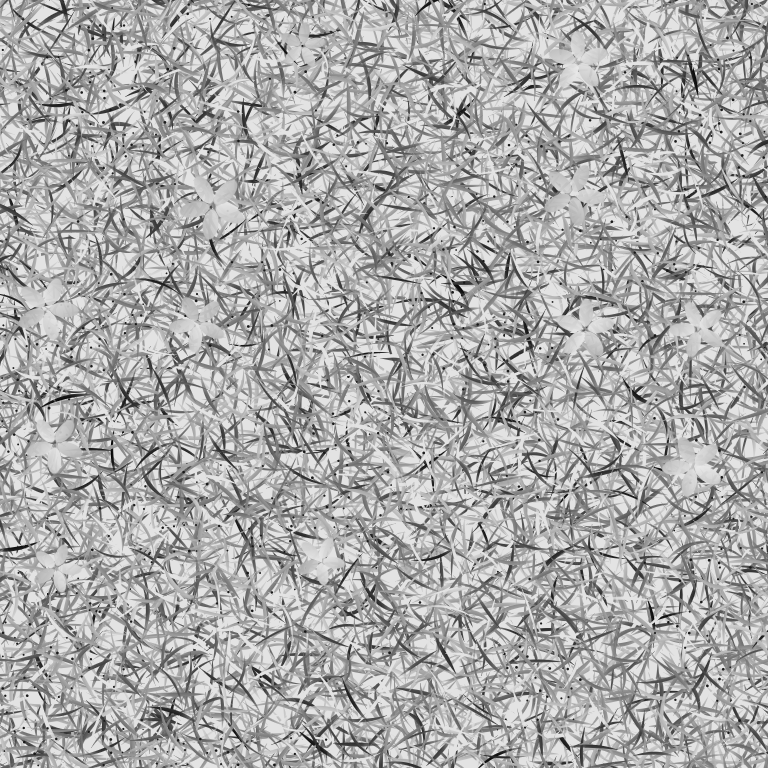
This texture is drawn by a WebGL 2 fragment shader. Its source:

```glsl
#version 300 es
precision highp float;
// Dense scatter of curved grey grass blades with dark seeds and pale blossoms.

uniform vec2 u_resolution;
out vec4 fragColor;

const float TAU = 6.28319;
const float PAPER = 0.89;
const int BLADE_LAYERS = 32;
const float LAYER_TURN = 2.4;
const vec2 BLADE_CELL = vec2(0.08, 0.04);
const float SEED_GRID = 72.0;
const float BLOSSOM_GRID = 6.0;

// Integer hash: four values in 0..1 from a cell, an index and a salt.
vec4 hash4(vec2 cell, int index, int salt) {
    uvec4 v = uvec4(ivec4(ivec2(cell), index, salt));
    v = v * 1664525u + 1013904223u;
    v += v.yzxy * v.wxyz;
    v ^= v >> 16u;
    v += v.yzxy * v.wxyz;
    return vec4(v >> 8u) / 16777216.0;
}

float valueNoise(vec2 p, int salt) {
    vec2 cell = floor(p);
    vec2 f = p - cell;
    f = f * f * (3.0 - 2.0 * f);
    float a = hash4(cell, 0, salt).x;
    float b = hash4(cell + vec2(1, 0), 0, salt).x;
    float c = hash4(cell + vec2(0, 1), 0, salt).x;
    float d = hash4(cell + vec2(1, 1), 0, salt).x;
    return mix(mix(a, b, f.x), mix(c, d, f.x), f.y);
}

vec2 rotate(vec2 p, float angle) {
    float c = cos(angle), s = sin(angle);
    return vec2(c * p.x + s * p.y, c * p.y - s * p.x);
}

float coverage(float dist, float pixel) {
    return clamp(0.5 - dist / pixel, 0.0, 1.0);
}

// Smooth wandering patches in 0..1, different for each layer.
float growthPatch(vec2 p, float phase) {
    return 0.5 + 0.5 * sin(p.x * 27.0 + 2.0 * sin(p.y * 23.0 + phase) + phase * 1.7);
}

// Lays the blades of one layer over the tone, each inside its own cell.
float addBlades(float tone, vec2 uv, int layer, float pixel) {
    float index = float(layer);
    vec2 p = rotate(uv - 0.5, index * LAYER_TURN) / BLADE_CELL + index * vec2(0.37, 0.73);
    p.x += fract(floor(p.y) * 0.618);
    vec2 cell = floor(p);
    vec4 place = hash4(cell, layer, 1);
    vec4 look = hash4(cell, layer, 2);

    // Thin out the growth in open patches.
    vec2 cellCentre = (cell + 0.5) * BLADE_CELL;
    float growth = growthPatch(cellCentre, index);
    if (place.w > 0.45 + growth) return tone;

    // Size, tilt and bend, with the position kept clear of the cell border.
    float halfLength = mix(0.02, 0.038, sqrt(look.w));
    float maxWidth = mix(0.0012, 0.0027, look.y);
    float tilt = (place.z - 0.5) * 0.6;
    float bend = (look.x - 0.5) * 0.018;
    float rise = abs(tilt) * halfLength + 0.7 * abs(bend) + maxWidth;
    vec2 margin = max(0.5 * BLADE_CELL - vec2(halfLength, rise) - 0.001, 0.0);
    vec2 q = (p - cell - 0.5) * BLADE_CELL - (2.0 * place.xy - 1.0) * margin;

    // Bent spine with a width that tapers to both ends.
    float along = q.x / halfLength;
    if (abs(along) > 1.0) return tone;
    float offset = q.y - tilt * q.x - bend * (along * along - 0.33);
    float slope = tilt + 2.0 * bend * along / halfLength;
    float halfWidth = maxWidth * (1.0 - along * along);
    float dist = abs(offset) * inversesqrt(1.0 + slope * slope) - halfWidth;

    // Pale blades cut across the grey ones; roots fade out.
    float shade = sqrt(fract(look.z * 7.0));
    float bladeTone = mix(0.09, 0.77, shade) + 0.12 * (0.5 - growth);
    bladeTone += 0.04 * clamp(offset / maxWidth, -1.0, 1.0);
    if (look.z < 0.15) bladeTone = PAPER;
    float tipward = place.w < 0.4 ? along : -along;
    float opacity = mix(0.35, 1.0, smoothstep(-1.0, 0.0, tipward));
    return mix(tone, bladeTone, opacity * coverage(dist, pixel));
}

float addSeeds(float tone, vec2 p, float pixel) {
    vec2 cell = floor(p);
    vec4 seed = hash4(cell, 0, 5);
    float cluster = smoothstep(0.4, 0.9, valueNoise(p * 0.12, 6));
    if (seed.z > 0.03 + 0.35 * cluster) return tone;
    float dist = length(p - cell - mix(vec2(0.2), vec2(0.8), seed.xy));
    return mix(tone, 0.1, coverage(dist - mix(0.07, 0.13, seed.w), pixel));
}

// Five soft elliptical petals around an open middle.
float addBlossom(float tone, vec2 p, float pixel) {
    vec2 cell = floor(p);
    vec4 flower = hash4(cell, 0, 7);
    if (flower.z > 0.36) return tone;
    float radius = mix(0.18, 0.27, flower.w);
    vec2 q = rotate(p - cell - mix(vec2(0.3), vec2(0.7), flower.xy), flower.w * TAU);
    float sector = TAU / 5.0;
    float petal = floor(atan(q.y, q.x) / sector + 0.5);
    vec2 local = rotate(q, petal * sector) / radius;
    float dist = (length((local - vec2(0.55, 0.0)) / vec2(0.45, 0.23)) - 1.0) * 0.23 * radius;
    float shade = hash4(cell, int(mod(petal, 5.0)), 8).x;
    float petalTone = mix(0.74, 0.87, shade) + 0.1 * (0.5 - local.x) + 0.15 * local.y;
    return mix(tone, petalTone, 0.92 * coverage(dist, pixel));
}

void main() {
    float pixel = 1.0 / min(u_resolution.x, u_resolution.y);
    vec2 uv = gl_FragCoord.xy * pixel;
    float tone = PAPER;
    for (int layer = 0; layer < BLADE_LAYERS; layer++)
        tone = addBlades(tone, uv, layer, pixel);
    tone = addSeeds(tone, uv * SEED_GRID, pixel * SEED_GRID);
    tone = addBlossom(tone, uv * BLOSSOM_GRID, pixel * BLOSSOM_GRID);
    fragColor = vec4(vec3(tone), 1.0);
}
```
